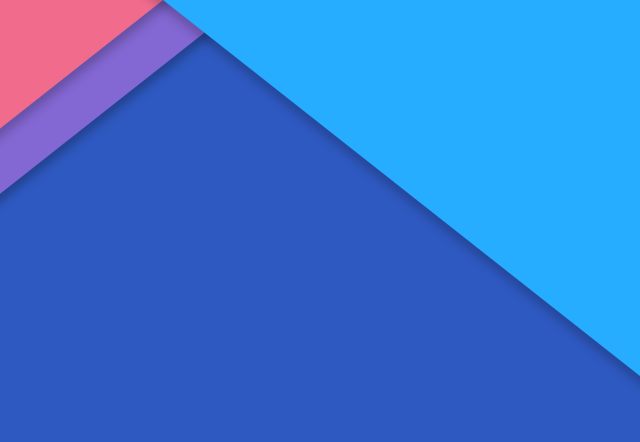
Write a Shadertoy shader that draws this background.

```glsl
// Layered paper sheets: pink, violet and sky blue slanted over deep blue, with soft shadows.

// Signed distance to a slanted edge through a point, positive on the sheet side.
float edgeDistance(vec2 p, vec2 through, float side) {
    return dot(p - through, normalize(vec2(side * 0.7885, 1.0)));
}

// Lays a sheet over the colour below, darkening the strip next to its edge.
vec3 laySheet(vec3 below, vec3 sheet, float d, float shadowDepth) {
    float outside = max(-d, 0.0) / 0.02;
    float shadow = shadowDepth * exp(-outside * outside);
    float pixel = 1.0 / iResolution.y;
    float cover = smoothstep(-0.7 * pixel, 0.7 * pixel, d);
    return mix(below * (1.0 - shadow), sheet, cover);
}

void mainImage(out vec4 fragColor, in vec2 fragCoord) {
    // Canvas height is one unit.
    vec2 p = fragCoord / iResolution.y;
    vec2 peak = vec2(0.369, 1.0);
    vec2 violetCorner = vec2(0.463, 0.9265);

    // Sheets from bottom to top.
    vec3 color = vec3(0.180, 0.349, 0.757);
    color = laySheet(color, vec3(0.514, 0.404, 0.827), edgeDistance(p, violetCorner, -1.0), 0.23);
    color = laySheet(color, vec3(0.945, 0.420, 0.553), edgeDistance(p, peak, -1.0), 0.20);
    color = laySheet(color, vec3(0.149, 0.678, 1.0), edgeDistance(p, peak, 1.0), 0.18);

    fragColor = vec4(color, 1.0);
}
```
